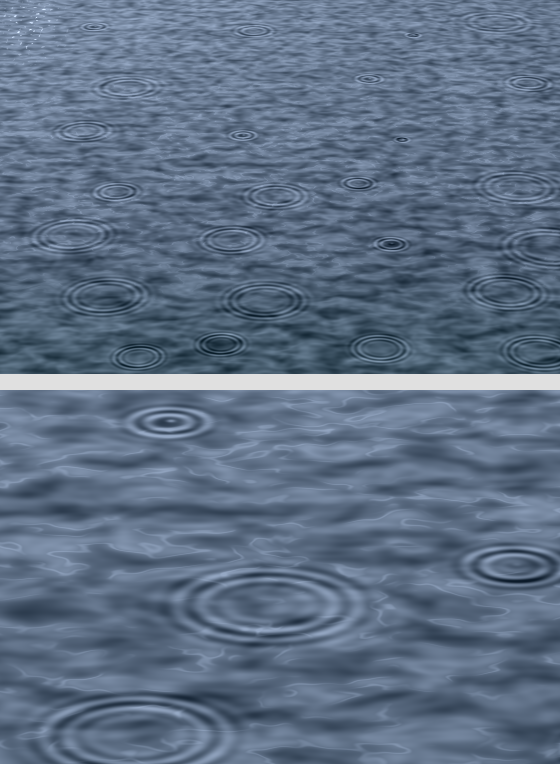
Top, the full canvas; bottom, a detail of the centre.
This texture is drawn by a Shadertoy shader. Its source:

```glsl
// Rain on slate-blue water, seen at a slant.
// Screen points are projected onto the water plane, where stretched gradient
// noise gives the wavelets and a loop scatters the rings of falling drops.

float hash(float n) {
    return fract(sin(n * 127.1 + 3.7) * 43758.5453);
}

vec2 gradient(vec2 cell) {
    float angle = 6.2832 * fract(sin(dot(cell, vec2(127.1, 311.7))) * 43758.5453);
    return vec2(cos(angle), sin(angle));
}

float noise(vec2 p) {
    vec2 i = floor(p), f = p - i;
    vec2 u = f * f * f * (f * (f * 6.0 - 15.0) + 10.0);
    vec2 e = vec2(1.0, 0.0);
    float low = mix(dot(gradient(i), f), dot(gradient(i + e.xy), f - e.xy), u.x);
    float high = mix(dot(gradient(i + e.yx), f - e.yx), dot(gradient(i + 1.0), f - 1.0), u.x);
    return mix(low, high, u.y);
}

// Screen position to water plane, with the horizon above the canvas
vec2 toWater(vec2 uv, float aspect) {
    return vec2(uv.x - 0.5 * aspect, 5.0) / (2.4 - uv.y);
}

// Broad soft waves nearby, short crisp ones far away
float wavelets(vec2 q, float far) {
    q += 0.012 * vec2(noise(q * 19.0), 0.7 * noise(q * 23.0 + 7.0));
    float swell = noise(q * vec2(7.0, 17.0) + 1.3);
    float broad = noise(q * vec2(22.0, 48.0));
    float crisp = noise(q * vec2(44.0, 62.0) + 3.1);
    float fine = noise(q * vec2(80.0, 112.0) + 9.4);
    float tone = 0.3 * swell + mix(0.95, 0.4, far) * broad
               + mix(0.35, 0.85, far) * crisp + 0.3 * fine;

    // Dark dashes on the steep sides, thin pale lines along some crests
    tone -= 0.4 * smoothstep(0.2, 0.5, mix(broad, crisp, far));
    float crest = 1.0 - smoothstep(0.0, 0.1, abs(broad + 0.5 * fine));
    float focus = smoothstep(0.1, 0.4, far) * (1.0 - smoothstep(0.6, 1.0, far));
    return tone + 0.3 * crest * focus * smoothstep(-0.1, 0.3, swell + crisp);
}

// Rings and splash hollows of all drops
float drops(vec2 q, float aspect) {
    float tone = 0.0;
    for (float i = 0.0; i < 25.0; i++) {
        vec2 place = fract(vec2(0.13, 0.37) + i * vec2(0.7549, 0.5698));
        vec2 offset = q - toWater(place * vec2(aspect, 1.0), aspect);
        float age = hash(i);
        float d = length(offset);
        float radius = mix(0.007, 0.055, pow(age, 1.5));
        float wavelength = (0.005 + 0.09 * radius) * mix(1.0, 1.9, place.y);
        float x = (d - radius) / wavelength;
        float spread = 0.7 + 0.8 * age;
        float facing = 0.4 + 0.6 * abs(offset.y) / max(d, 0.0001);
        tone -= mix(0.8, 0.36, age) * facing * cos(6.2832 * x) * exp(-x * x / (spread * spread));

        // A fresh drop still shows its dark hollow and a glint
        float fresh = 1.0 - smoothstep(0.3, 0.45, age);
        float glint = length(offset - vec2(0.001, 0.002)) / 0.0024;
        tone += fresh * (exp(-glint * glint) - 0.9 * exp(-d * d / 0.00004));
    }
    return tone;
}

vec3 water(vec2 uv, float aspect) {
    vec2 q = toWater(uv, aspect);
    float light = 0.33 + 0.55 * uv.y + 0.25 * uv.y * (0.5 - uv.x / aspect);
    float tone = light + 0.85 * wavelets(q, uv.y) + drops(q, aspect);
    vec3 color = mix(vec3(0.16, 0.22, 0.29), vec3(0.49, 0.56, 0.66), clamp(tone, -0.35, 1.3));

    // Greener near edge, sparkles in the far left corner
    color += vec3(-0.015, 0.006, -0.008) * (1.0 - smoothstep(0.0, 0.4, uv.y));
    float corner = exp(-dot(uv - vec2(0.08, 0.93), uv - vec2(0.08, 0.93)) / 0.006);
    color += 0.5 * corner * smoothstep(0.3, 0.5, noise(q * vec2(150.0, 70.0)));
    return color;
}

void mainImage(out vec4 fragColor, in vec2 fragCoord) {
    float aspect = iResolution.x / iResolution.y;
    vec3 color = vec3(0.0);
    // Four samples per pixel smooth the edges
    for (int k = 0; k < 4; k++) {
        vec2 shift = vec2(k % 2, k / 2) * 0.5 - 0.25;
        color += 0.25 * water((fragCoord + shift) / iResolution.y, aspect);
    }
    fragColor = vec4(color, 1.0);
}
```
